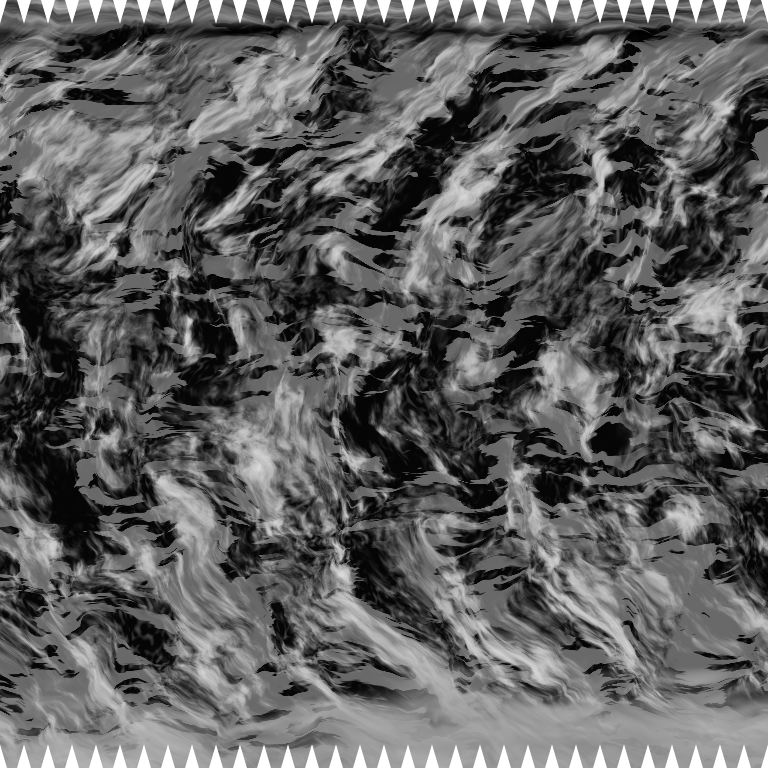
This texture is drawn by a three.js fragment shader. Its source:

```glsl
#define SWIRL 0.36
#define LEAN 1.3
#define TEETH 32.0
#define TOOTH_HEIGHT 0.031
#define TOOTH_WIDTH 0.58
#define BLACK 0.02
#define SHEET_GREY 0.41
#define MOTTLE_GREY 0.28
#define CLOUD_GREY 0.61
#define HAZE_GREY 0.64
#define SPECKLE 0.5

varying vec2 vUv;

vec2 gradient(vec2 cell) {
  float h = fract(sin(dot(cell, vec2(127.1, 311.7))) * 43758.5);
  float angle = 6.2832 * h;
  return vec2(cos(angle), sin(angle));
}

float gradientNoise(vec2 p) {
  vec2 i = floor(p);
  vec2 f = p - i;
  vec2 u = f * f * f * (f * (f * 6.0 - 15.0) + 10.0);
  vec2 e = vec2(1.0, 0.0);
  float bottom = mix(dot(gradient(i), f), dot(gradient(i + e.xy), f - e.xy), u.x);
  float top = mix(dot(gradient(i + e.yx), f - e.yx), dot(gradient(i + e.xx), f - e.xx), u.x);
  return mix(bottom, top, u.y);
}

float fbm(vec2 p) {
  float sum = 0.0;
  float amplitude = 1.0;
  for (int i = 0; i < 4; i++) {
    sum += amplitude * gradientNoise(p);
    p = mat2(1.98, 0.2, -0.2, 1.98) * p + 13.7;
    amplitude *= 0.55;
  }
  return sum;
}

// Repeated displacement folds the plane into curling filaments
vec2 swirl(vec2 p) {
  float frequency = 6.0;
  for (int i = 0; i < 5; i++) {
    vec2 s = p * frequency;
    p += SWIRL / frequency * vec2(gradientNoise(s + 5.3), gradientNoise(s + 31.9));
    frequency *= 1.9;
  }
  return p;
}

// Rows of triangles along the lower and upper edges
float teeth(vec2 uv) {
  float depth = min(uv.y, 1.0 - uv.y);
  float offset = abs(fract(uv.x * TEETH + 0.5) - 0.5) / TEETH;
  float halfWidth = 0.5 * TOOTH_WIDTH / TEETH * (1.0 - depth / TOOTH_HEIGHT);
  return smoothstep(-0.0008, 0.0008, halfWidth - offset);
}

void main() {
  vec2 uv = vUv;
  vec2 flow = swirl(uv);
  float fromMiddle = uv.y - 0.5;
  vec2 lean = vec2(LEAN * fromMiddle * fromMiddle, 0.0);
  vec2 leaning = flow - lean;
  vec2 calm = mix(uv, flow, 0.6);

  // Large patches, denser toward both poles
  float cover = fbm(leaning * vec2(10.0, 5.5) + 3.1);
  cover += 0.32 * smoothstep(0.2, 0.45, abs(fromMiddle)) - 0.12;

  // Flat grey sheet torn by thin horizontal streaks
  float streak = fbm(calm * vec2(12.0, 60.0) + 7.7);
  float sheet = smoothstep(-0.1, 0.0, cover * 0.75 + streak * 0.75);
  float tone = mix(BLACK, SHEET_GREY, sheet);

  // Ragged, mottled areas that break up the sheet
  float fine = fbm((calm - lean) * vec2(75.0, 48.0) + 17.0);
  float ragged = smoothstep(-0.05, 0.3, fbm(flow * vec2(9.0, 6.0) + 21.0));
  float mottle = max(BLACK, MOTTLE_GREY + 0.42 * fine + 0.4 * cover);
  tone = mix(tone, mottle, 0.85 * ragged);

  // Fine bright grains inside the dark patches
  float grain = max(0.0, gradientNoise(calm * vec2(150.0, 115.0)));
  float grainArea = smoothstep(-0.25, 0.3, fbm(uv * 8.0 + 51.0));
  tone += SPECKLE * grain * grainArea * (1.0 - sheet);

  // Wispy clouds leaning outward from the middle
  float veil = fbm(leaning * vec2(14.0, 7.0) + 41.3);
  float detail = fbm((calm - lean) * vec2(52.0, 30.0) + 63.0);
  float wisp = smoothstep(-0.15, 0.6, veil * 0.85 + detail * 0.5 + fine * 0.25 + cover * 0.45);
  float cloud = CLOUD_GREY + 0.14 * detail + 0.1 * fine + 0.18 * veil;
  tone = mix(tone, cloud, wisp);

  // Smooth pale haze at the lower edge, thicker on the right
  float softNoise = fbm(calm * vec2(4.0, 14.0) + 87.0);
  float hazeTop = uv.y - 0.07 * softNoise - 0.05 * smoothstep(0.3, 0.6, uv.x);
  float haze = 1.0 - smoothstep(0.015, 0.09, hazeTop);
  tone = mix(tone, HAZE_GREY + 0.13 * softNoise, 0.9 * haze);

  // Broken dark band and streaked grey rim at the upper edge
  float rimStreak = fbm(calm * vec2(4.0, 65.0) + 11.0);
  float bandOffset = (uv.y - 0.957 + 0.025 * softNoise) / 0.014;
  tone *= 1.0 - clamp(0.6 + rimStreak, 0.0, 0.9) * exp(-bandOffset * bandOffset);
  float rim = smoothstep(0.96, 0.98, uv.y + 0.02 * softNoise);
  tone = mix(tone, 0.42 + 0.45 * rimStreak, rim);

  tone = mix(clamp(tone, 0.0, 0.86), 1.0, teeth(uv));
  gl_FragColor = vec4(vec3(tone), 1.0);
}
```
